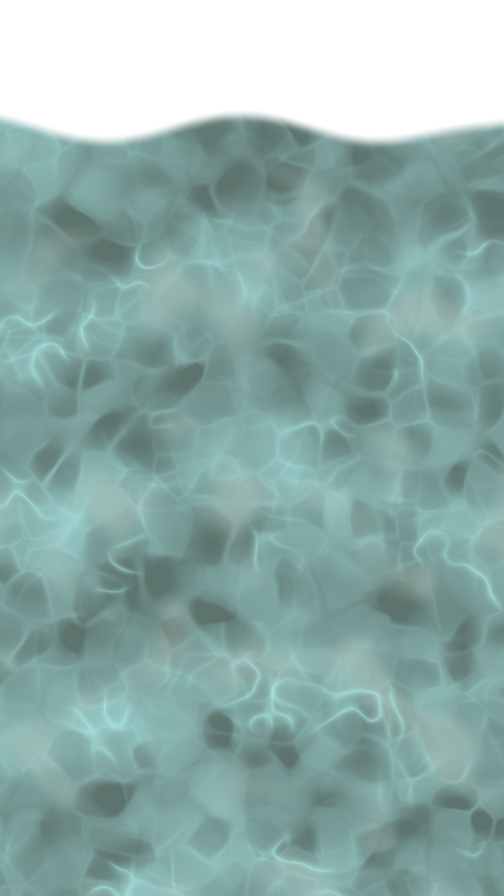
Give the GLSL for this texture, as a WebGL 1 fragment shader.

```glsl
precision highp float;
uniform vec2 u_resolution;

#define CELL_SCALE 13.0
#define CELL_TONE 0.25
#define DARK_CORE 0.30
#define RIM_GLOW 0.19
#define SWELL_TONE 0.13
#define CLOUD_TONE 0.26
#define WARP 0.016
#define EDGE_SOFT 0.0085
#define DEEP vec3(0.38, 0.475, 0.455)
#define SHALLOW vec3(0.58, 0.775, 0.765)
#define GLINT vec3(0.68, 0.93, 0.91)
#define HAZE vec3(0.70, 0.77, 0.74)

const float TAU = 6.2831853;

vec2 hash2(vec2 p) {
  vec3 h = fract(vec3(p.xyx) * vec3(0.1031, 0.1030, 0.0973));
  h += dot(h, h.yzx + 33.33);
  return fract((h.xx + h.yz) * h.zy);
}

float gradDot(vec2 cell, vec2 offset, vec2 f) {
  float a = TAU * hash2(cell + offset).x;
  return dot(vec2(cos(a), sin(a)), f - offset);
}

float gradientNoise(vec2 p) {
  vec2 i = floor(p), f = fract(p);
  vec2 u = f * f * f * (f * (f * 6.0 - 15.0) + 10.0);
  float low = mix(gradDot(i, vec2(0.0), f), gradDot(i, vec2(1.0, 0.0), f), u.x);
  float high = mix(gradDot(i, vec2(0.0, 1.0), f), gradDot(i, vec2(1.0), f), u.x);
  return 1.4 * mix(low, high, u.y);
}

// x: distance to the nearest seed, y: gap to the next seed, z: cell value
vec3 cells(vec2 p) {
  vec2 base = floor(p);
  float nearest = 8.0, second = 8.0, value = 0.0;
  for (int j = -1; j <= 1; j++) {
    for (int i = -1; i <= 1; i++) {
      vec2 id = base + vec2(float(i), float(j));
      float d = length(id + 0.1 + 0.8 * hash2(id) - p);
      if (d < nearest) {
        second = nearest;
        nearest = d;
        value = hash2(id + 71.3).y;
      } else {
        second = min(second, d);
      }
    }
  }
  return vec3(nearest, second - nearest, value);
}

// Height of the wavy water line
float surface(float x) {
  return 0.856 + 0.0145 * cos(TAU * (x - 0.27) / 0.304)
       - 0.009 * smoothstep(0.46, 0.56, x);
}

// Broad bowed bands of light and shade
float swell(vec2 p) {
  float crest = 0.332 + 0.039 * cos(TAU * (p.x - 0.026) / 0.52);
  return cos(TAU * (1.0 - p.y - crest) / 0.228);
}

void main() {
  vec2 p = gl_FragCoord.xy / u_resolution.y;
  vec2 bend = vec2(gradientNoise(p * 11.0 + 4.0), gradientNoise(p * 11.0 + 37.0));
  vec2 fine = vec2(gradientNoise(p * 31.0 + 9.0), gradientNoise(p * 31.0 + 53.0));
  vec2 w = p + WARP * (bend + 0.3 * fine);
  float light = swell(p + 0.02 * bend);
  float cloud = gradientNoise(w * 8.0 + 15.0) + 0.5 * gradientNoise(w * 19.0);

  // Overlapping translucent cells
  float tone = 0.47 + SWELL_TONE * light + CLOUD_TONE * cloud;
  float rim = 0.0;
  for (int i = 0; i < 3; i++) {
    float layer = float(i);
    vec3 c = cells((w + 2.7 * layer + 1.0) * CELL_SCALE * (1.0 + 0.4 * layer));
    float body = smoothstep(0.0, 0.24, c.y);
    tone += (0.5 - c.z) * CELL_TONE * body;
    float core = smoothstep(0.72, 1.0, c.z - 0.14 * light);
    tone -= DARK_CORE * core * body * (1.0 - smoothstep(0.1, 0.62, c.x));
    float lit = smoothstep(-0.3, 0.6, gradientNoise(p * 14.0 + 20.0 * layer) + 0.2 * light);
    rim += lit * exp(-11.0 * c.y);
  }
  tone += RIM_GLOW * rim;
  vec3 color = mix(DEEP, SHALLOW, clamp(tone, -0.08, 1.15));

  // Pale haze and thin bright glints
  float haze = smoothstep(0.1, 0.75, gradientNoise(p * 13.0 + 81.0) + 0.22 * light);
  color = mix(color, HAZE, 0.42 * haze);
  float ridge = 1.0 - abs(gradientNoise(w * vec2(21.0, 25.0) + 60.0));
  float spark = smoothstep(0.15, 0.7, gradientNoise(p * 12.0 + 43.0) + 0.2 * light);
  color = mix(color, GLINT, 0.65 * spark * pow(ridge, 9.0));

  // Soft water line against white
  float above = smoothstep(-EDGE_SOFT, EDGE_SOFT, p.y - surface(p.x));
  gl_FragColor = vec4(mix(color, vec3(1.0), above), 1.0);
}
```
